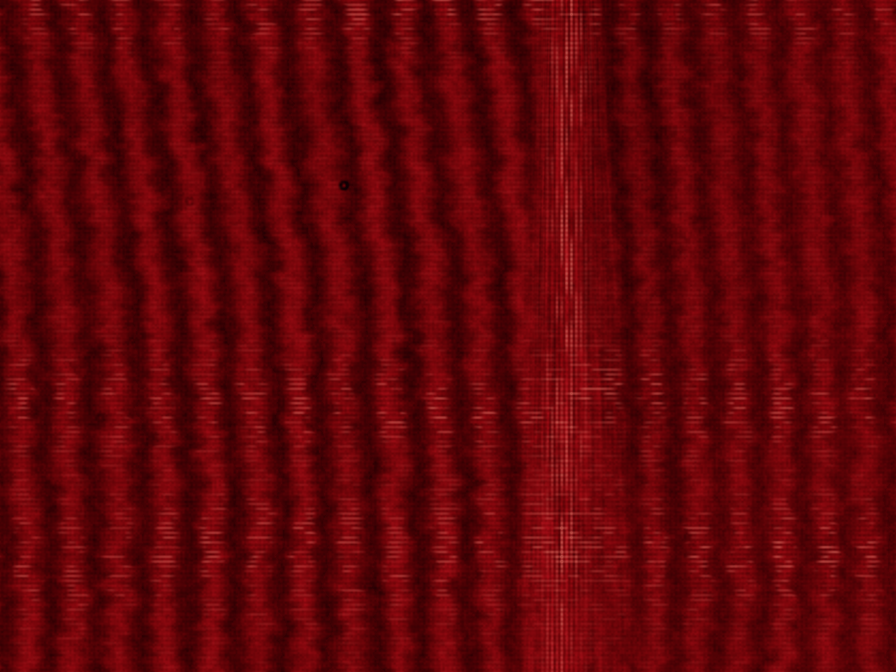
Give the GLSL for this texture, as a WebGL 1 fragment shader.

```glsl
precision highp float;
// Sheer dark red cloth with soft, bowed vertical moire folds: about twelve on the
// left and six on the right of a bright seam that fans out downwards.
// Cosine folds bent by noise, overlaid with fine weft and warp threads.
uniform vec2 u_resolution;

float hash(vec2 p) {
  vec3 q = fract(vec3(p.xyx) * 0.1031);
  q += dot(q, q.yzx + 33.33);
  return fract((q.x + q.y) * q.z);
}

float noise(vec2 p) {
  vec2 i = floor(p), f = fract(p);
  f = f * f * (3.0 - 2.0 * f);
  return mix(mix(hash(i), hash(i + vec2(1.0, 0.0)), f.x),
             mix(hash(i + vec2(0.0, 1.0)), hash(i + vec2(1.0, 1.0)), f.x), f.y);
}

float bump(float x, float width) {
  x /= width;
  return exp(-x * x);
}

// Fold height from -1 in the valley to 1 on the crest, different on each side
float folds(vec2 uv, float side) {
  float bend = mix(0.052, 0.033, side) * uv.y * uv.y;
  float wobble = (noise(uv * vec2(26.0, 46.0)) - 0.5) * 0.011
               + (noise(uv * vec2(60.0, 110.0) + 7.0) - 0.5) * 0.007
               + (noise(uv * vec2(5.0, 7.0) + 31.0) - 0.5) * 0.008;
  float x = uv.x + bend + wobble - mix(0.3685, 0.757, side);
  float phase = x / mix(0.0518, 0.0477, side);
  float strength = 0.85 + 0.3 * hash(vec2(floor(phase) + 40.0, side));
  return -cos(6.28318 * phase) * strength;
}

// Ring-shaped flecks in the cloth, the first one the darkest
float flecks(vec2 uv) {
  float dark = 0.0;
  for (int i = 0; i < 3; i++) {
    float k = float(i);
    vec2 centre = vec2(0.384 - 0.208 * k + 0.036 * k * k,
                       0.724 + 0.125 * k - 0.149 * k * k);
    float d = length((uv - centre) * vec2(1.333, 1.0));
    dark += (bump(d - 0.005, 0.003) - 0.3 * bump(d, 0.002)) / (1.0 + 2.0 * k);
  }
  return dark;
}

void main() {
  vec2 uv = gl_FragCoord.xy / u_resolution;
  float down = 1.0 - uv.y;

  // Seam: a fan that widens downwards, mostly to the right
  float seamX = 0.634 - 0.005 * down;
  float offset = uv.x - seamX;
  float side = step(0.0, offset);
  float reach = mix(0.034 + 0.022 * down, 0.038 + 0.05 * down, side);
  float across = offset / reach;
  float seam = 1.0 - smoothstep(0.55, 1.25, abs(across));
  float core = bump(offset, 0.018);

  // Folds and the slow drift of light over the cloth
  float fold = folds(uv, side) * (1.0 - seam);
  float level = 0.355 + 0.03 * down + 0.025 * smoothstep(0.7, 1.0, uv.x);
  level += fold * mix(0.118, 0.092, side);
  level -= 0.05 * bump(offset - 0.075, 0.035) * uv.y;
  level += (0.035 + 0.055 * down) * seam + 0.07 * core;

  // Mottling and grain
  level += (noise(uv * vec2(52.0, 40.0) + 3.0) - 0.5) * 0.06;
  level += (noise(uv * vec2(150.0, 120.0)) - 0.5) * 0.07;
  level += (noise(uv * vec2(420.0, 320.0)) - 0.5) * 0.07;

  // Weft: broken horizontal threads that show most in a few bands
  float bands = bump(uv.y - 0.40, 0.06) + 0.9 * bump(uv.y - 0.175, 0.075)
              + 0.8 * bump(uv.y - 0.99, 0.045);
  bands *= 0.5 + noise(uv * vec2(9.0, 16.0) + 11.0);
  float row = uv.y * 140.0;
  float weft = 0.5 + 0.5 * cos(6.28318 * row);
  float dashes = smoothstep(0.4, 0.85, noise(vec2(uv.x * 75.0, floor(row + 0.5) * 5.3)));
  float crest = smoothstep(-0.5, 0.8, fold + 0.6 * seam);
  level += (weft - 0.5) * (0.025 + 0.05 * bands * crest);
  float glint = weft * dashes * crest * (0.06 + 0.5 * bands);

  // Warp: fine vertical threads that spread with the fan
  float column = seamX * 190.0 + across * 9.5;
  float streak = noise(vec2(column, uv.y * 5.0)) - 0.5
               + 0.6 * (noise(vec2(column * 2.3, uv.y * 11.0)) - 0.5);
  level += streak * 0.15 * seam;
  float warp = 0.5 + 0.5 * cos(6.28318 * uv.x * 185.0);
  float worn = noise(vec2(floor(uv.x * 185.0 + 0.5) * 3.7, uv.y * 24.0));
  level += (warp - 0.5) * (0.02 + 0.1 * core);
  glint += warp * smoothstep(0.25, 0.9, worn) * core * (0.45 + 0.35 * weft);

  // Deep red dye, pink where the thread catches light
  level = max(level - 0.3 * flecks(uv), 0.06);
  float cube = level * level * level;
  vec3 dye = vec3(level, 0.2 * cube, 0.01 + 0.3 * cube);
  vec3 threadPink = vec3(0.78, 0.36, 0.32);
  gl_FragColor = vec4(mix(dye, threadPink, clamp(glint, 0.0, 0.75)), 1.0);
}
```
